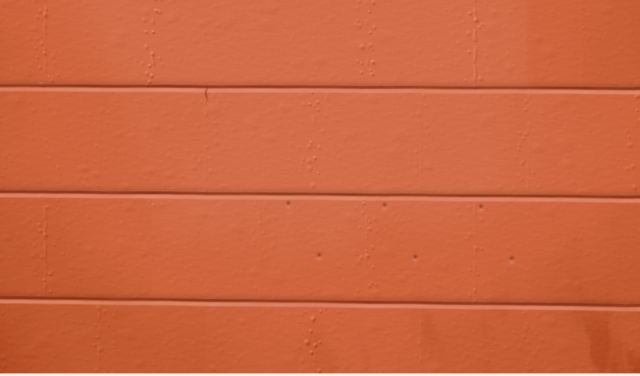
Write a WebGL 1 fragment shader that draws this texture.

```glsl
precision highp float;
uniform vec2 u_resolution;

// Lengths are fractions of the canvas height
const vec3 DEEP = vec3(0.68, 0.27, 0.12);
const vec3 RUST = vec3(0.76, 0.35, 0.19);
const vec3 CLAY = vec3(0.81, 0.39, 0.24);
const vec3 LIGHT = vec3(0.83, 0.43, 0.29);
const vec3 GROOVE = vec3(0.50, 0.17, 0.08);
const vec3 LIP = vec3(0.89, 0.57, 0.47);
const vec3 EDGE = vec3(0.97, 0.94, 0.92);
const float FIRST_JOINT = 0.209;
const float ROW_HEIGHT = 0.282;
const float TILT = 0.0125;
const float SPREAD = 0.0038;
const float BLOCK_WIDTH = 0.2855;
const float GROOVE_WIDTH = 0.0035;
const float LIP_WIDTH = 0.0055;
const float LIP_DROP = 0.0105;
const float EDGE_HEIGHT = 0.007;
const float HOLE_STEP = 0.256;
const vec2 TO_LIGHT = vec2(-0.003, 0.005);

float hash(vec2 p) {
  return fract(sin(dot(p, vec2(127.1, 311.7))) * 4375.85);
}

// Layered sines, about -1 to 1
float waves(vec2 p) {
  float sum = 0.0;
  float amp = 0.5;
  for (int i = 0; i < 4; i++) {
    sum += amp * sin(p.x + 1.7 * sin(p.y)) * cos(p.y + 1.3 * sin(0.7 * p.x));
    p = mat2(1.5, 1.1, -1.1, 1.5) * p + 2.3;
    amp *= 0.55;
  }
  return sum;
}

// Sparse rounded lumps, one candidate per cell
float lumps(vec2 p, float size, float density) {
  vec2 q = p / size;
  vec2 base = floor(q);
  float h = 0.0;
  for (int j = -1; j <= 1; j++) {
    for (int i = -1; i <= 1; i++) {
      vec2 c = base + vec2(float(i), float(j));
      vec2 centre = c + vec2(hash(c), hash(c + 19.3));
      float radius = 0.2 + 0.3 * hash(c + 5.1);
      float present = step(hash(c + 41.7), density);
      h += present * (1.0 - smoothstep(0.0, radius, length(q - centre)));
    }
  }
  return h;
}

float rowHeight(float x) { return ROW_HEIGHT + SPREAD * x; }

// Row coordinate: bed joints fall on whole numbers
float rowAt(vec2 p) {
  float wobble = 0.0012 * waves(vec2(p.x * 11.0, 1.0));
  return (p.y - FIRST_JOINT + TILT * p.x + wobble) / rowHeight(p.x);
}

// Block coordinate in running bond, shifted half a block on alternate rows
float blockAt(float x, float row) {
  float shift = mod(row, 2.0) < 0.5 ? 0.405 : 0.262;
  return (x - shift) / BLOCK_WIDTH;
}

// Painted surface: lumps gather along the faint upright joints
float relief(vec2 p) {
  float row = floor(rowAt(p));
  float u = blockAt(p.x, row);
  float side = (u - floor(u + 0.5)) * BLOCK_WIDTH + 0.004 * waves(p * 45.0);
  float strength = hash(vec2(floor(u + 0.5), row + 3.0));
  float near = exp(-pow(side / 0.025, 2.0)) * strength;
  float broken = smoothstep(-0.15, 0.5, waves(p * vec2(20.0, 60.0)));
  float ridge = exp(-pow(side / 0.004, 2.0)) * strength * broken;
  float h = 0.55 * ridge;
  h += (0.12 + 0.65 * near) * lumps(p, 0.022, 0.45);
  h += 0.28 * lumps(p * vec2(0.7, 1.0) + 3.0, 0.06, 0.22);
  return h + 0.09 * waves(p * vec2(70.0, 130.0));
}

// Broad light and dirt, 0 deep to 1 light
float shade(vec2 p, float row) {
  float tone = 1.0 - 0.40 * pow((p.x - 0.92) / 0.85, 2.0);
  tone -= 0.44 * (1.0 - smoothstep(0.0, 0.6, p.y));
  tone += 0.10 * smoothstep(0.75, 1.0, p.y) * (1.0 - smoothstep(0.3, 0.8, p.x));
  tone -= 0.14 * smoothstep(1.39, 1.43, p.x) * step(2.0, row);
  tone += 0.08 * (hash(vec2(floor(blockAt(p.x, row)), row + 8.0)) - 0.5);
  float stain = smoothstep(0.0, 0.6, waves(p * vec2(16.0, 7.0)));
  tone -= 0.25 * stain * (1.0 - smoothstep(0.1, 0.32, p.y)) * smoothstep(0.5, 1.3, p.x);
  return tone + 0.07 * waves(p * vec2(8.0, 6.0));
}

void main() {
  vec2 p = gl_FragCoord.xy / u_resolution.y;
  float px = 1.0 / u_resolution.y;
  float v = rowAt(p);
  float t = shade(p, floor(v));
  vec3 col = mix(DEEP, RUST, smoothstep(0.0, 0.36, t));
  col = mix(col, CLAY, smoothstep(0.36, 0.7, t));
  col = mix(col, LIGHT, smoothstep(0.7, 1.0, t));

  // Raised paint lit from above
  float lit = clamp(relief(p) - relief(p + TO_LIGHT), -0.6, 0.6);
  col += lit * vec3(0.13, 0.14, 0.13);

  // Two lines of small holes with a bright lower rim
  for (int i = 0; i < 3; i++) {
    float n = float(i);
    for (int j = 0; j < 2; j++) {
      vec2 start = j == 0 ? vec2(0.849, 0.322) : vec2(0.767, 0.460);
      vec2 q = p - start - n * vec2(HOLE_STEP, -0.0045);
      col = mix(col, LIP, 0.5 * exp(-dot(q + vec2(0.0, 0.008), q + vec2(0.0, 0.008)) / 0.00005));
      col = mix(col, GROOVE, 0.65 * exp(-dot(q, q) / 0.00003));
    }
  }

  // Bed joints: dark groove over a pale lip
  float d = (v - floor(v + 0.5)) * rowHeight(p.x);
  float wear = 0.8 + 0.2 * waves(vec2(p.x * 14.0, floor(v + 0.5) * 4.0));
  float lip = 1.0 - smoothstep(0.3 * LIP_WIDTH, LIP_WIDTH + px, abs(d + LIP_DROP));
  float groove = 1.0 - smoothstep(0.2 * GROOVE_WIDTH, GROOVE_WIDTH + px, abs(d));
  col *= 1.0 - 0.10 * exp(-pow((d - 0.004) / 0.010, 2.0));
  col = mix(col, LIP, 0.85 * wear * lip);
  col = mix(col, GROOVE, 0.85 * wear * groove);

  // Short crack below the upper joint
  vec2 crack = (p - vec2(0.549 + 0.002 * sin(p.y * 190.0), 0.752)) / vec2(0.003, 0.018);
  col = mix(col, GROOVE, 0.55 * exp(-dot(crack, crack)));

  // Pale strip along the bottom
  col = mix(EDGE, col, smoothstep(EDGE_HEIGHT - px, EDGE_HEIGHT + px, p.y));
  gl_FragColor = vec4(clamp(col, 0.0, 1.0), 1.0);
}
```
